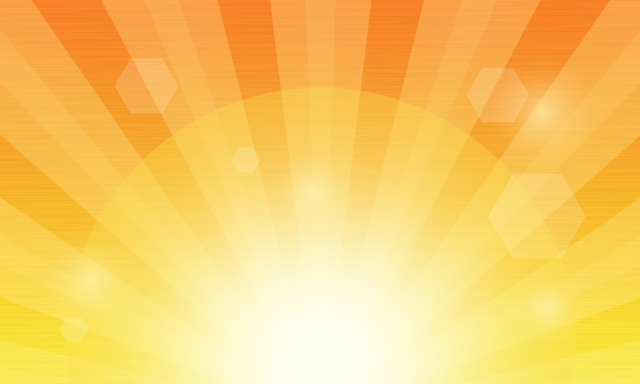
This background is drawn by a Shadertoy shader. Its source:

```glsl
const vec2 RAY_APEX = vec2(0.002, -0.087);
const float RAY_PERIOD = 0.3635;
const float WIDE_HALF = 0.121;
const float NARROW_HALF = 0.036;
const float WIDE_ALPHA = 0.26;
const float NARROW_ALPHA = 0.12;
const vec2 HALO_CENTER = vec2(0.002, 0.109);
const float HALO_RADIUS = 0.663;
const float HALO_ALPHA = 0.36;
const vec2 GLOW_CENTER = vec2(0.002, 0.06);
const float GLOW_RADIUS = 0.44;
const float HEX_ALPHA = 0.17;
const float STREAK_STRENGTH = 0.012;

const vec3 ORANGE = vec3(0.97, 0.51, 0.16);
const vec3 AMBER = vec3(0.96, 0.63, 0.16);
const vec3 GOLD = vec3(0.97, 0.76, 0.17);
const vec3 YELLOW = vec3(0.97, 0.89, 0.20);
const vec3 RAY_TINT = vec3(1.0, 0.96, 0.62);
const vec3 HALO_TINT = vec3(0.98, 0.87, 0.27);
const vec3 CREAM = vec3(1.0, 1.0, 0.94);
const vec3 FLARE_TINT = vec3(1.0, 0.95, 0.72);

// Center x, center y, radius
const vec3 HEXAGONS[5] = vec3[5](
    vec3(-0.452, 0.776, 0.082), vec3(0.463, 0.752, 0.081),
    vec3(0.565, 0.437, 0.126), vec3(-0.193, 0.583, 0.037),
    vec3(-0.641, 0.141, 0.037));
const vec3 FLARES[4] = vec3[4](
    vec3(0.578, 0.707, 0.17), vec3(-0.020, 0.500, 0.11),
    vec3(-0.596, 0.272, 0.15), vec3(0.593, 0.196, 0.11));

float fillMask(float dist, float pixel) {
    return 1.0 - smoothstep(-0.7 * pixel, 0.7 * pixel, dist);
}

float hexagonDistance(vec2 p, float radius) {
    p = abs(p);
    return max(p.y, dot(p, vec2(0.866, 0.5))) - 0.866 * radius;
}

vec3 skyGradient(float y) {
    vec3 color = mix(YELLOW, GOLD, smoothstep(0.05, 0.43, y));
    color = mix(color, AMBER, smoothstep(0.32, 0.72, y));
    return mix(color, ORANGE, smoothstep(0.62, 1.0, y));
}

// Fine horizontal grain from layered sines
float streaks(vec2 p) {
    float wobble = sin(p.x * 9.0 + sin(p.y * 83.0) * 4.0);
    return sin(p.y * 610.0 + wobble) * sin(p.y * 277.0 + p.x * 3.0)
         + 0.5 * sin(p.y * 431.0 - wobble * 2.0);
}

void mainImage(out vec4 fragColor, in vec2 fragCoord) {
    float pixel = 1.0 / iResolution.y;
    vec2 p = (fragCoord - vec2(0.5 * iResolution.x, 0.0)) * pixel;
    vec3 color = skyGradient(p.y) + STREAK_STRENGTH * streaks(p);

    // Wide rays, each with a brighter core
    vec2 fromApex = p - RAY_APEX;
    float angle = atan(fromApex.x, fromApex.y);
    float offset = abs(mod(angle + 0.5 * RAY_PERIOD, RAY_PERIOD) - 0.5 * RAY_PERIOD);
    float reach = length(fromApex);
    float wide = fillMask((offset - WIDE_HALF) * reach, pixel);
    float narrow = fillMask((offset - NARROW_HALF) * reach, pixel);
    color = mix(color, RAY_TINT, WIDE_ALPHA * wide);
    color = mix(color, RAY_TINT, NARROW_ALPHA * narrow);

    // Halo disc and central glow
    float halo = fillMask(length(p - HALO_CENTER) - HALO_RADIUS, pixel);
    color = mix(color, HALO_TINT, HALO_ALPHA * halo);
    float glow = exp(-pow(length(p - GLOW_CENTER) / GLOW_RADIUS, 2.5));
    color = mix(color, CREAM, glow);

    // Soft flares
    for (int i = 0; i < FLARES.length(); i++) {
        float d = length(p - FLARES[i].xy) / FLARES[i].z;
        float falloff = max(1.0 - d, 0.0);
        color = mix(color, FLARE_TINT, 0.68 * falloff * falloff);
    }

    // Translucent hexagons with faint rims
    for (int i = 0; i < HEXAGONS.length(); i++) {
        float d = hexagonDistance(p - HEXAGONS[i].xy, HEXAGONS[i].z);
        float rim = fillMask(abs(d + 0.001) - 0.001, pixel);
        color = mix(color, CREAM, HEX_ALPHA * fillMask(d, pixel) + 0.08 * rim);
    }

    fragColor = vec4(clamp(color, 0.0, 1.0), 1.0);
}
```
